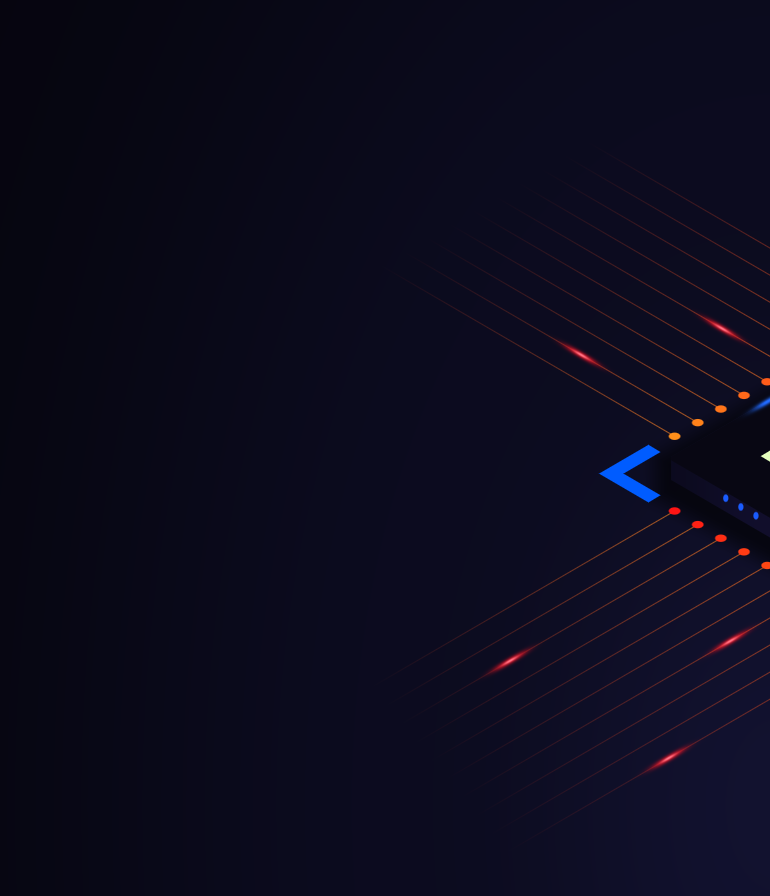
Give the GLSL for this background, as a Shadertoy shader.

```glsl
// Dark navy backdrop with an isometric chip at the right edge, a blue chevron,
// and two mirrored fans of fading circuit traces with dots and red glints.
// Traces come from one loop in a space folded about the horizontal axis.

const vec2 TRACE_DIR = vec2(-0.865, 0.5015);

// Antialiased coverage of a signed distance in canvas heights
float fill(float dist) {
    return clamp(0.5 - dist * iResolution.y, 0.0, 1.0);
}

float ellipse(vec2 p, vec2 radius) {
    return (length(p / radius) - 1.0) * min(radius.x, radius.y);
}

// Position along and across a direction
vec2 alongAcross(vec2 p, vec2 dir) {
    return vec2(dot(p, dir), p.x * dir.y - p.y * dir.x);
}

// Start of a trace in folded space
vec2 pinPosition(float index) {
    return vec2(0.7552, 0.0417) + index * vec2(0.0259, 0.0152);
}

// Silhouette of the chip, measured from its left corner
float chipBody(vec2 q) {
    float top = (q.y - 0.58 * q.x - 0.002) * 0.865;
    float bottom = (-q.y - 0.58 * q.x - 0.024) * 0.865;
    return max(-q.x, max(top, bottom));
}

vec3 backdrop(vec2 p) {
    float d = length((p - vec2(0.87, -0.37)) * vec2(1.0, 0.6));
    vec3 navy = mix(vec3(0.07, 0.07, 0.185), vec3(0.046, 0.045, 0.122), smoothstep(0.0, 0.4, d));
    return mix(navy, vec3(0.022, 0.02, 0.06), smoothstep(0.4, 1.05, d));
}

vec3 drawTraces(vec3 color, vec2 folded, float upper) {
    for (int i = 0; i < 10; i++) {
        float k = float(i);
        vec2 v = folded - pinPosition(k);
        vec2 t = alongAcross(v, TRACE_DIR);
        float reach = mix(0.392 + 0.0104 * k, 0.38, upper);
        float fade = clamp(1.0 - t.x / reach, 0.0, 1.0) * step(0.0, t.x);
        vec3 copper = mix(vec3(0.75, 0.16, 0.13), vec3(0.85, 0.45, 0.14), fade * (1.0 - 0.05 * k));
        color = mix(color, copper, 0.75 * fade * fill(abs(t.y) - 0.0006));

        // End dot: orange above, red below, converging toward the right
        vec3 dotColor = mix(vec3(1.0, 0.08 + 0.05 * k, 0.08), vec3(1.0, 0.56 - 0.05 * k, 0.1), upper);
        color = mix(color, dotColor, fill(ellipse(v, vec2(0.0065, 0.0041))));
    }
    return color;
}

vec3 drawGlints(vec3 color, vec2 folded, float upper) {
    // Side (1 is above), trace index, distance from the dot
    vec3 glints[5] = vec3[5](
        vec3(1, 1, 0.1505), vec3(1, 5, 0.088),
        vec3(0, 2, 0.2725), vec3(0, 6, 0.1075), vec3(0, 9, 0.277));
    for (int i = 0; i < 5; i++) {
        vec3 g = glints[i];
        vec2 t = alongAcross(folded - pinPosition(g.y), TRACE_DIR);
        t.x -= g.z;
        float onSide = 1.0 - abs(upper - g.x);
        float halo = exp(-pow(t.x / 0.021, 2.0) - pow(t.y / 0.0032, 2.0));
        float core = exp(-pow(t.x / 0.009, 2.0) - pow(t.y / 0.0015, 2.0));
        color = mix(color, vec3(0.9, 0.06, 0.13), onSide * halo);
        color += onSide * core * vec3(0.15, 0.4, 0.4);
    }
    return color;
}

vec3 drawChevron(vec3 color, vec2 folded) {
    float x = folded.x - 0.6706;
    float band = (abs(x - 0.0137 - 1.72 * folded.y) - 0.0137) * 0.5;
    float tip = (folded.y + 0.6 * (x - 0.0547) - 0.0326) * 0.857;
    return mix(color, vec3(0.0, 0.36, 1.0), fill(max(band, tip)));
}

vec3 drawChip(vec3 color, vec2 p) {
    vec2 q = p - vec2(0.7513, 0.0169);
    float body = fill(chipBody(q));
    vec3 side = mix(vec3(0.045, 0.04, 0.12), vec3(0.065, 0.055, 0.17), smoothstep(0.0, 0.1, q.x));
    color = mix(color, side, body);
    float face = (-q.y - 0.58 * q.x - 0.002) * 0.865;
    color = mix(color, vec3(0.03, 0.028, 0.075), body * fill(face));

    // Blue light on the upper edge
    vec2 edge = alongAcross(q - vec2(0.108, 0.0635), vec2(0.865, 0.5015));
    color += vec3(0.1, 0.4, 0.95) * exp(-pow(edge.x / 0.018, 2.0) - pow(edge.y / 0.003, 2.0));

    // Indicator lights on the side
    for (int i = 0; i < 3; i++) {
        vec2 lamp = vec2(0.0612, -0.0443) + float(i) * vec2(0.0169, -0.0098);
        color = mix(color, vec3(0.1, 0.36, 1.0), fill(ellipse(q - lamp, vec2(0.0029, 0.0042))));
    }

    // Pale wedge on the top face
    vec2 w = p - vec2(0.8516, 0.0195);
    return mix(color, vec3(0.9, 1.0, 0.75), fill((abs(w.y) - 0.6 * w.x) * 0.857));
}

void mainImage(out vec4 fragColor, in vec2 fragCoord) {
    vec2 p = fragCoord / iResolution.xy * vec2(0.862, 1.0) - vec2(0.0, 0.4714);
    vec2 folded = vec2(p.x, abs(p.y));
    float upper = step(0.0, p.y);

    vec3 color = backdrop(p);
    float shadow = smoothstep(0.035, 0.0, chipBody(p - vec2(0.7513, 0.0069)));
    color *= 1.0 - 0.6 * shadow;
    color = drawTraces(color, folded, upper);
    color = drawGlints(color, folded, upper);
    color = drawChevron(color, folded);
    color = drawChip(color, p);
    fragColor = vec4(color, 1.0);
}
```
